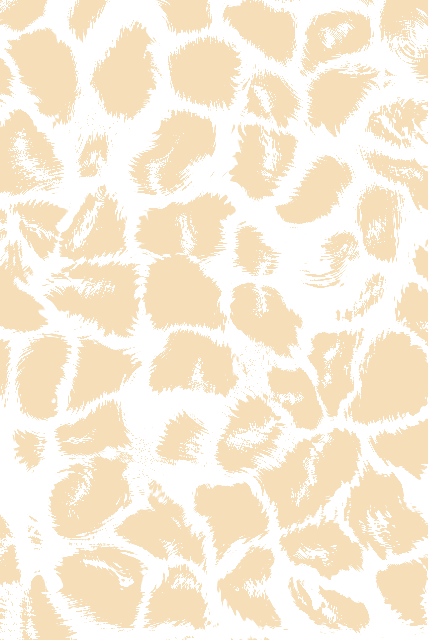
Write a WebGL 1 fragment shader that draws this pattern.

```glsl
precision highp float;
// Leopard print: cream rosettes with furry edges and speckled hollows on white.

uniform vec2 u_resolution;

const float CELLS_PER_HEIGHT = 8.7;
const vec3 WHITE = vec3(1.0);
const vec3 CREAM = vec3(0.96, 0.87, 0.72);

float hash(vec2 p) {
  return fract(sin(dot(p, vec2(127.1, 311.7))) * 43758.545);
}

float noise(vec2 p) {
  vec2 i = floor(p);
  vec2 f = fract(p);
  f = f * f * (3.0 - 2.0 * f);
  float low = mix(hash(i), hash(i + vec2(1.0, 0.0)), f.x);
  float high = mix(hash(i + vec2(0.0, 1.0)), hash(i + vec2(1.0, 1.0)), f.x);
  return mix(low, high, f.y);
}

vec2 rotate(vec2 p, float angle) {
  float c = cos(angle);
  float s = sin(angle);
  return vec2(c * p.x + s * p.y, c * p.y - s * p.x);
}

vec2 cellCentre(vec2 id) {
  return id + 0.5 + 0.78 * (vec2(hash(id), hash(id + 37.3)) - 0.5);
}

vec2 nearestCell(vec2 p) {
  vec2 best = floor(p);
  float bestDistance = 9.0;
  for (int y = -1; y <= 1; y++) {
    for (int x = -1; x <= 1; x++) {
      vec2 id = floor(p) + vec2(float(x), float(y));
      float d = distance(p, cellCentre(id));
      if (d < bestDistance) {
        bestDistance = d;
        best = id;
      }
    }
  }
  return best;
}

// Rounded distance from p to the border of its cell
float borderDistance(vec2 p, vec2 id, float sharpness) {
  vec2 centre = cellCentre(id);
  float sum = 0.0;
  for (int y = -2; y <= 2; y++) {
    for (int x = -2; x <= 2; x++) {
      if (x != 0 || y != 0) {
        vec2 other = cellCentre(id + vec2(float(x), float(y)));
        float d = dot(0.5 * (centre + other) - p, normalize(other - centre));
        sum += exp(-sharpness * d);
      }
    }
  }
  return -log(sum) / sharpness;
}

// Signed distance to a hollow; long ones open through the rim
float hollowDistance(vec2 p, vec2 id) {
  float kind = hash(id + 11.7);
  float reach = kind < 0.42 ? 0.5 : 0.2;
  float radius = kind < 0.78 ? mix(0.035, 0.085, hash(id + 5.1)) : -0.4;
  vec2 q = rotate(p - cellCentre(id), 6.283 * hash(id + 71.9));
  q.x -= clamp(q.x, -0.06, reach);
  return length(q) - radius;
}

// Noise stretched along the lie of the fur
float furNoise(vec2 p, vec2 frequency) {
  float lean = 0.35 + 1.3 * (noise(p * 0.8 + 19.0) - 0.5);
  return noise(rotate(p, lean) * frequency);
}

float coverage(float d, float softness) {
  return smoothstep(-softness, softness, d);
}

void main() {
  vec2 p = gl_FragCoord.xy / u_resolution.y * CELLS_PER_HEIGHT + 3.0;
  float pixel = CELLS_PER_HEIGHT / u_resolution.y;

  // Bend the cells into irregular blots
  vec2 bend = vec2(noise(p * 1.3), noise(p * 1.3 + 43.0)) - 0.5;
  vec2 ripple = vec2(noise(p * 3.1 + 7.0), noise(p * 3.1 + 61.0)) - 0.5;
  vec2 q = p + 0.6 * bend + 0.2 * ripple;
  vec2 id = nearestCell(q);

  float tufts = furNoise(p, vec2(19.0, 6.0)) - 0.5;
  float hairs = furNoise(p + 5.0, vec2(34.0, 13.0)) - 0.5;
  float grain = furNoise(p + 9.0, vec2(30.0, 20.0)) - 0.5;
  float fringe = 0.13 * tufts + 0.06 * hairs;

  // Furry blots, a few of them much smaller
  float inset = mix(0.03, 0.14, hash(id + 23.0));
  inset += 0.13 * step(0.88, hash(id + 53.0));
  float blot = borderDistance(q, id, 11.0) - inset + fringe;

  // Speckled hollows
  float hollow = hollowDistance(q, id) + 0.16 * tufts + 0.2 * grain;
  float ink = coverage(min(blot, hollow), pixel);

  // Sparse stray flecks between the blots
  float patches = smoothstep(0.66, 0.85, noise(p * 0.9 + 31.0));
  float fleck = grain + 0.35 * tufts - mix(0.6, 0.34, patches);
  ink = max(ink, 0.9 * coverage(fleck, 0.05));

  gl_FragColor = vec4(mix(WHITE, CREAM, ink), 1.0);
}
```
